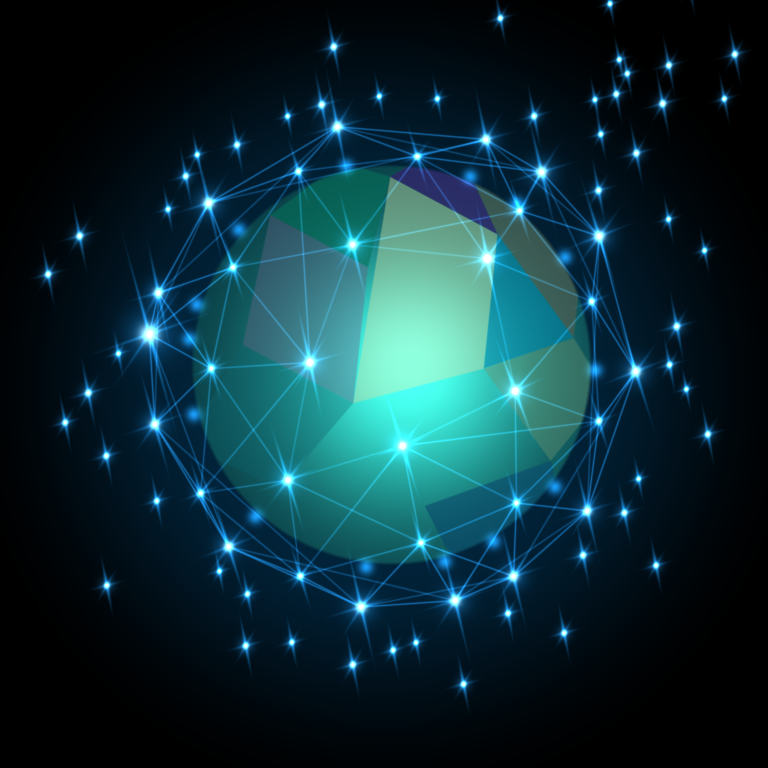
This background is drawn by a three.js fragment shader. Its source:

```glsl
// A glowing faceted globe inside a net of sparkling nodes on a dark blue glow.
// Three rings of nodes come from wave formulas and are joined by thin lines;
// tinted quads form the facets, and hashed angles scatter the small stars.
varying vec2 vUv;

const float TAU = 6.283185;
const vec2 CENTER = vec2(0.510, 0.525);
const float GLOBE_RADIUS = 0.262;
const vec3 LINE_BLUE = vec3(0.12, 0.50, 0.80);
const vec3 SPARK_BLUE = vec3(0.12, 0.60, 0.95);

float hash(float n) { return fract(sin(n * 12.9898) * 43758.5453); }

vec2 polar(float degrees, float radius) {
  float a = radians(degrees);
  return radius * vec2(cos(a), sin(a));
}

// Node rings, as offsets from the globe center
vec2 outerNode(float i) {
  i = mod(i, 14.0);
  float sway = 9.0 * cos(TAU * (i - 1.4) / 4.85) + 5.0 * step(i, 2.5);
  return polar(100.0 + i * 360.0 / 14.0 + sway, 0.318);
}

vec2 middleNode(float i) {
  i = mod(i, 11.0);
  float k = i - 4.5;
  float wave = 0.050 * cos(TAU * k / 4.0) * exp(-k * k / 14.0);
  return polar(83.0 + i * 360.0 / 11.0, 0.265 + wave);
}

vec2 innerNode(float i) {
  float t = TAU * (mod(i, 6.0) - 3.0) / 6.0;
  float radius = 0.155 - 0.014 * cos(t) + 0.039 * cos(2.0 * t) + 0.022 * cos(3.0 * t);
  return polar(48.0 + i * 60.0 - 6.0 * (sin(t) + sin(2.0 * t)), radius);
}

float lineGlow(vec2 p, vec2 a, vec2 b) {
  vec2 ab = b - a;
  float h = clamp(dot(p - a, ab) / dot(ab, ab), 0.0, 1.0);
  float d = length(p - a - ab * h) / 0.0013;
  return exp(-d * d);
}

// Thin tapering ray through the origin
float ray(vec2 p, float degrees, float reach) {
  vec2 dir = polar(degrees, 1.0);
  float fade = max(0.0, 1.0 - abs(dot(p, dir)) / reach);
  float across = abs(p.x * dir.y - p.y * dir.x) / (0.0006 + 0.0018 * fade);
  return fade * fade * exp(-across * across);
}

vec3 sparkle(vec2 p, float size, float tilt) {
  float d = length(p) / size;
  float rays = ray(p, 101.0 + tilt, 8.0 * size) + 0.6 * ray(p, 15.0 + tilt, 5.0 * size)
             + 0.6 * ray(p, 60.0 - tilt, 5.0 * size);
  return vec3(0.9, 1.0, 1.0) * exp(-d * d * 3.5)
       + SPARK_BLUE * (0.75 * rays + 0.35 * exp(-d * d * 0.45));
}

float softGlow(vec2 p, float size) { return exp(-dot(p, p) / (size * size)); }

float rightOf(vec2 p, vec2 a, vec2 b) {
  vec2 e = normalize(b - a), q = p - a;
  return smoothstep(-0.0015, 0.0015, q.x * e.y - q.y * e.x);
}

// Convex quad with clockwise corners
float quad(vec2 p, vec2 a, vec2 b, vec2 c, vec2 d) {
  return rightOf(p, a, b) * rightOf(p, b, c) * rightOf(p, c, d) * rightOf(p, d, a);
}

vec3 globe(vec2 p) {
  vec2 top = vec2(0.508, 0.770), topRight = vec2(0.611, 0.776), shoulder = vec2(0.648, 0.695);
  vec2 right = vec2(0.747, 0.560), hub = vec2(0.630, 0.520), low = vec2(0.460, 0.475);
  vec2 crown = vec2(0.479, 0.652), leftTop = vec2(0.352, 0.720), left = vec2(0.316, 0.551);
  vec2 base = vec2(0.553, 0.341), baseRight = vec2(0.717, 0.400), lowLeft = vec2(0.365, 0.365);
  float light = softGlow(p - vec2(0.53, 0.51), 0.185);
  vec3 c = mix(vec3(0.02, 0.18, 0.22), vec3(0.22, 0.96, 0.88), light);
  c = mix(c, vec3(0.72, 0.82, 0.62), 0.48 * quad(p, top, shoulder, hub, low));
  c = mix(c, vec3(0.02, 0.42, 0.34), 0.65 * quad(p, leftTop, vec2(0.444, 0.789), top, crown));
  c = mix(c, vec3(0.36, 0.38, 0.50), 0.45 * quad(p, leftTop, crown, low, left));
  c = mix(c, vec3(0.20, 0.13, 0.42), 0.75 * quad(p, top, vec2(0.56, 0.80), topRight, shoulder));
  c = mix(c, vec3(0.34, 0.36, 0.30), 0.60 * quad(p, topRight, vec2(0.76, 0.68), right, shoulder));
  c = mix(c, vec3(0.00, 0.50, 0.64), 0.60 * quad(p, shoulder, right, mix(right, hub, 0.5), hub));
  c = mix(c, vec3(0.38, 0.55, 0.42), 0.45 * quad(p, hub, right, vec2(0.79, 0.49), baseRight));
  c = mix(c, vec3(0.03, 0.28, 0.42), 0.60 * quad(p, base, baseRight, vec2(0.74, 0.30), vec2(0.60, 0.25)));
  c = mix(c, vec3(0.05, 0.38, 0.42), 0.35 * quad(p, left, low, lowLeft, vec2(0.24, 0.42)));
  return c + vec3(0.10, 0.12, 0.12) * softGlow(p - vec2(0.54, 0.54), 0.10);
}

// Lines within each ring and between neighbouring rings
float net(vec2 p) {
  float sum = 0.0;
  for (float i = 0.0; i < 14.0; i++) {
    vec2 a = outerNode(i);
    float m = floor((i * 360.0 / 14.0 + 21.0) * 11.0 / 360.0);
    sum += lineGlow(p, a, outerNode(i + 1.0)) + 0.6 * lineGlow(p, a, outerNode(i + 2.0));
    sum += lineGlow(p, a, middleNode(m)) + lineGlow(p, a, middleNode(m + 1.0));
  }
  for (float i = 0.0; i < 11.0; i++) {
    vec2 a = middleNode(i);
    float k = floor((i * 360.0 / 11.0 + 35.0) / 60.0);
    sum += 0.7 * lineGlow(p, a, middleNode(i + 1.0));
    sum += 0.6 * (lineGlow(p, a, innerNode(k)) + lineGlow(p, a, innerNode(k + 1.0)));
  }
  for (float i = 0.0; i < 6.0; i++) sum += 0.4 * lineGlow(p, innerNode(i), innerNode(i + 1.0));
  return min(sum, 1.4);
}

vec3 nodes(vec2 p) {
  vec3 sum = vec3(0.0);
  for (float i = 0.0; i < 14.0; i++) {
    vec2 a = outerNode(i);
    float size = i == 3.0 ? 0.021 : 0.010 + 0.003 * hash(i + 4.0);
    sum += sparkle(p - a, size, 8.0 * hash(i));
    sum += SPARK_BLUE * 0.8 * softGlow(p - 0.835 * a, 0.009);
  }
  for (float i = 0.0; i < 11.0; i++) sum += sparkle(p - middleNode(i), 0.007, 6.0);
  for (float i = 0.0; i < 6.0; i++) sum += sparkle(p - innerNode(i), 0.011, 12.0 * hash(i));
  return sum;
}

// A loose outer belt, then a cluster at upper right
vec3 stars(vec2 p) {
  vec3 sum = vec3(0.0);
  for (float i = 0.0; i < 52.0; i++) {
    float h = hash(i + 7.0);
    vec2 belt = CENTER + polar(i * 137.508, 0.35 + 0.13 * h * h);
    vec2 cluster = vec2(0.85, 0.90) + polar(i * 137.508, 0.13 * sqrt(h));
    sum += sparkle(p - (i < 42.0 ? belt : cluster), 0.0045 + 0.003 * hash(i + 31.0), 0.0);
  }
  return sum;
}

void main() {
  float d = length(vUv - CENTER);
  vec3 color = vec3(0.005, 0.14, 0.23) * (1.0 - smoothstep(0.20, 0.56, length(vUv - 0.5)));
  color = mix(color, globe(vUv), 1.0 - smoothstep(GLOBE_RADIUS - 0.006, GLOBE_RADIUS, d));
  color += LINE_BLUE * 0.5 * net(vUv - CENTER) + nodes(vUv - CENTER) + stars(vUv);
  gl_FragColor = vec4(min(color, 1.0), 1.0);
}
```
